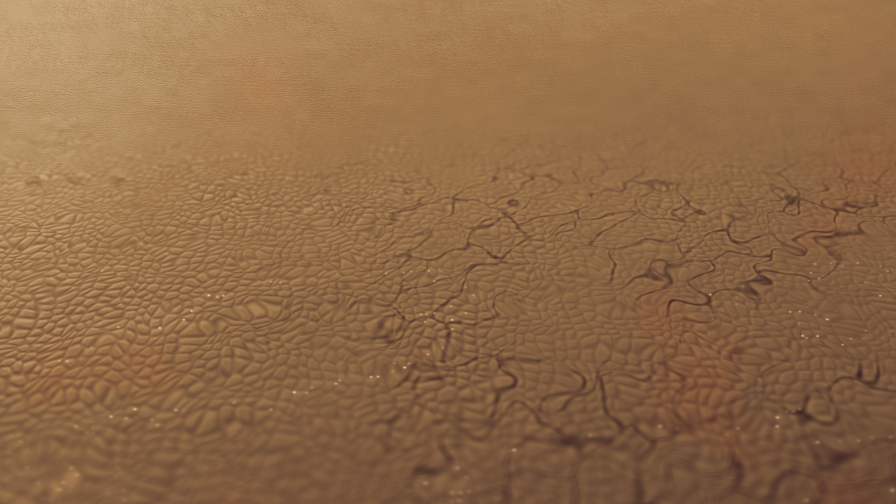
Write a WebGL 2 fragment shader that draws this texture.

```glsl
#version 300 es
precision highp float;

uniform vec2 u_resolution;
out vec4 fragColor;

vec2 hash2(vec2 p) {
  vec3 q = fract(p.xyx * vec3(0.1031, 0.1030, 0.0973));
  q += dot(q, q.yzx + 33.33);
  return fract((q.xx + q.yz) * q.zy);
}

float noise(vec2 p) {
  vec2 i = floor(p), f = fract(p);
  f = f * f * (3.0 - 2.0 * f);
  return mix(mix(hash2(i).x, hash2(i + vec2(1, 0)).x, f.x),
             mix(hash2(i + vec2(0, 1)).x, hash2(i + vec2(1, 1)).x, f.x), f.y);
}

float fbm(vec2 p) {
  float sum = 0.0, amp = 0.5;
  for (int i = 0; i < 4; i++) {
    sum += amp * noise(p);
    p = mat2(1.6, 1.2, -1.2, 1.6) * p + 7.3;
    amp *= 0.5;
  }
  return sum;
}

// Gap between the two nearest cell centres: zero on cell borders
float cellGap(vec2 p) {
  vec2 cell = floor(p);
  float near = 9.0, next = 9.0;
  for (int y = -1; y <= 1; y++)
    for (int x = -1; x <= 1; x++) {
      vec2 c = cell + vec2(x, y);
      float d = length(c + 0.1 + 0.8 * hash2(c) - p);
      next = min(next, max(near, d));
      near = min(near, d);
    }
  return next - near;
}

// Canvas point to the receding leather plane
vec2 toGround(vec2 p) {
  float depth = 1.0 / (1.35 - p.y);
  return vec2((p.x - 0.89) * depth, 1.5 * depth);
}

float pebble(vec2 g) {
  return smoothstep(0.0, 0.5, cellGap(g));
}

// Signed relief: lit pebble edges, dark grooves and cracks
float relief(vec2 p) {
  vec2 g = toGround(p);
  vec2 wobble = vec2(noise(g * 17.0), noise(g * 17.0 + 40.0)) - 0.5;
  vec2 grain = g * 39.0 + wobble * 1.6 + 60.0;
  float height = pebble(grain);
  float lit = height - pebble(grain + vec2(-0.16, 0.28));
  float strength = mix(0.065, 0.04, smoothstep(0.1, 1.4, p.x));
  strength *= 0.55 + 0.9 * noise(g * 5.0 + 11.0);
  float tone = strength * (lit + 0.45 * (height - 0.7));

  vec2 fold = mat2(1.0, -0.35, -0.5, 1.0) * g * 8.0 + wobble * 0.75 + 30.0;
  float gap = cellGap(fold);
  float worn = smoothstep(0.42, 0.68, noise(g * 4.0 + 3.0) + 0.22 * smoothstep(0.5, 1.5, p.x));
  worn *= smoothstep(0.3, 1.0, p.x) * smoothstep(0.8, 0.6, p.y);
  worn *= 0.4 + 0.9 * noise(g * 24.0);
  tone -= 0.13 * worn * smoothstep(0.10, 0.01, gap);
  tone += 0.03 * worn * smoothstep(0.07, 0.13, gap) * smoothstep(0.24, 0.13, gap);
  return tone;
}

// Long shallow creases that rise a little to the right
float crease(vec2 p) {
  float n = noise(vec2(p.x * 1.7, (p.y - 0.16 * p.x) * 10.0) + 5.0);
  n += 0.25 * (noise(p * 22.0) - 0.5);
  return smoothstep(0.74, 0.98, 1.0 - abs(2.0 * n - 1.0));
}

// Tiny specular points, wider where out of focus
float glints(vec2 p, float defocus) {
  vec2 q = p * 62.0, cell = floor(q);
  float sum = 0.0, radius = mix(0.13, 0.32, defocus);
  for (int y = -1; y <= 1; y++)
    for (int x = -1; x <= 1; x++) {
      vec2 c = cell + vec2(x, y), rnd = hash2(c + 91.0);
      vec2 at = (c + 0.2 + 0.6 * rnd) / 62.0;
      float zone = smoothstep(0.54, 0.42, at.y) * smoothstep(-0.1, 0.3, at.x);
      float on = step(0.76, hash2(c + 17.0).x) * crease(at) * zone;
      vec2 d = (p - at) * 62.0 * vec2(0.8, 1.1);
      sum += on * (0.3 + 0.7 * rnd.y) * exp(-dot(d, d) / (radius * radius));
    }
  return sum * mix(1.0, 0.35, defocus);
}

void main() {
  vec2 p = gl_FragCoord.xy / u_resolution.y;
  float defocus = smoothstep(0.1, 0.5, abs(p.y - 0.44));

  // Broad light: bright far left, dim near right
  float tone = 0.462 + 0.2 * p.y - 0.055 * (p.x - 0.89);
  tone += 0.075 * exp(-dot(p - vec2(0.05, 0.9), p - vec2(0.05, 0.9)) * 5.0);
  tone += 0.05 * (fbm(p * vec2(2.5, 5.0) + 2.0) - 0.47);
  tone += 0.022 * (noise(p * vec2(30.0, 55.0)) - 0.5);

  // Lens blur: relief gathered over a disc that grows off the focal band
  float sum = 0.0;
  for (int i = 0; i < 12; i++) {
    float k = float(i) + 0.5, a = k * 2.39996;
    float r = (0.0017 + 0.011 * defocus) * sqrt(k / 12.0);
    sum += relief(p + r * vec2(cos(a), sin(a)));
  }
  tone += 1.25 * sum / 12.0;
  tone += 0.025 * crease(p) * smoothstep(0.6, 0.3, p.y) * smoothstep(1.5, 0.2, p.x);

  // Three small scuffs at the left
  for (int i = 0; i < 3; i++) {
    vec2 d = (p - vec2(0.072 + 0.08 * float(i), 0.641)) / vec2(0.014, 0.009);
    d += 1.2 * (vec2(noise(p * 90.0), noise(p * 90.0 + 9.0)) - 0.5);
    tone -= 0.09 * exp(-dot(d, d)) - 0.04 * exp(-dot(d - vec2(0.5, 1.4), d - vec2(0.5, 1.4)));
  }

  // Brown ramp with slight reddish patches
  float t = (tone - 0.42) / 0.34;
  vec3 col = mix(vec3(0.42, 0.295, 0.215), vec3(0.63, 0.47, 0.30), clamp(t / 0.62, -0.8, 1.0));
  col = mix(col, vec3(0.76, 0.63, 0.46), clamp((t - 0.62) / 0.38, 0.0, 1.1));
  col += vec3(0.03, -0.008, -0.012) * smoothstep(0.5, 0.8, fbm(p * 3.5 + 20.0));
  col += vec3(0.48, 0.46, 0.38) * glints(p, defocus);
  fragColor = vec4(clamp(col, 0.0, 1.0), 1.0);
}
```
